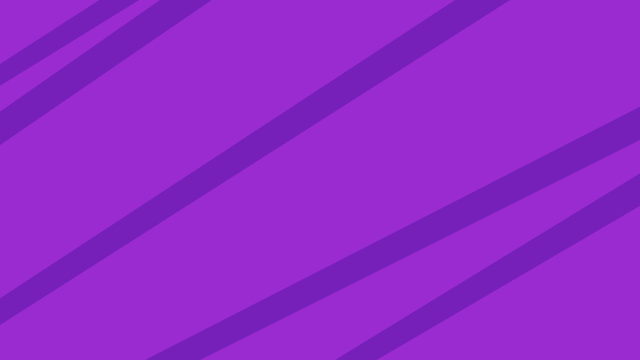
A WebGL 1 fragment shader for this background:

```glsl
precision highp float;

uniform vec2 u_resolution;

// Signed distance to the line from a to b, positive above it
float above(vec2 p, vec2 a, vec2 b) {
  vec2 along = normalize(b - a);
  return dot(p - a, vec2(-along.y, along.x));
}

// Coverage of a tapered stripe; each edge holds its start (xy) and end (zw)
float stripe(vec2 p, vec4 upper, vec4 lower) {
  float inside = min(-above(p, upper.xy, upper.zw), above(p, lower.xy, lower.zw));
  return clamp(inside * u_resolution.y + 0.5, 0.0, 1.0);
}

void main() {
  // Height of the canvas is one unit
  vec2 p = gl_FragCoord.xy / u_resolution.y;
  vec3 violet = vec3(0.60, 0.17, 0.82);
  vec3 deepViolet = vec3(0.465, 0.12, 0.725);

  // Upper left pair
  float shade = stripe(p, vec4(0.0, 0.822, 0.2755, 1.0), vec4(0.0, 0.7616, 0.3866, 1.0));
  shade = max(shade, stripe(p, vec4(0.0, 0.690, 0.4444, 1.0), vec4(0.0, 0.597, 0.588, 1.0)));

  // Long central stripe
  shade = max(shade, stripe(p, vec4(0.0, 0.1713, 1.264, 1.0), vec4(0.0, 0.0972, 1.4167, 1.0)));

  // Lower right pair
  shade = max(shade, stripe(p, vec4(0.4028, 0.0, 1.7778, 0.7037), vec4(0.5556, 0.0, 1.7778, 0.6111)));
  shade = max(shade, stripe(p, vec4(0.9306, 0.0, 1.7778, 0.5185), vec4(1.0463, 0.0, 1.7778, 0.4282)));

  gl_FragColor = vec4(mix(violet, deepViolet, shade), 1.0);
}
```
